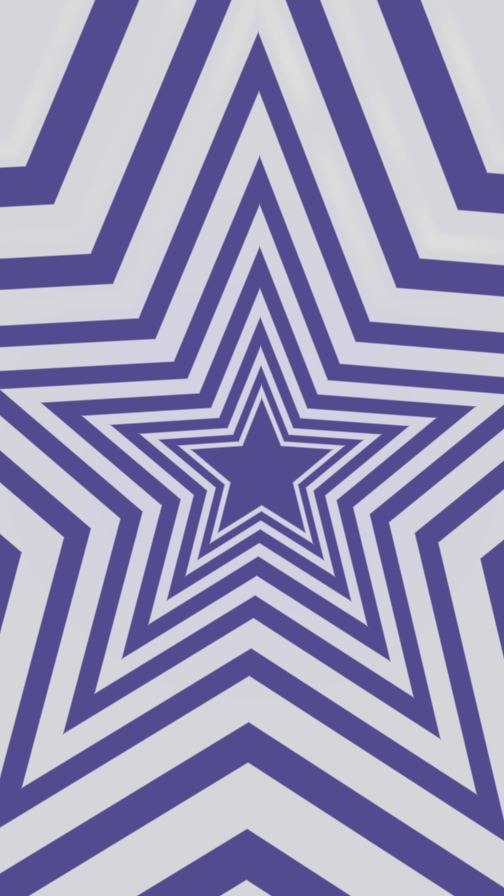
Write a Shadertoy shader that draws this background.

```glsl
// Nested five-pointed stars in violet and pale grey, widening outward from a solid centre.
const float PI = 3.14159265;
const float NOTCH = 0.44;  // inner corner radius relative to the tip radius
const int RINGS = 15;
const vec3 VIOLET = vec3(0.330, 0.290, 0.560);
const vec3 PALE = vec3(0.838, 0.836, 0.854);
const vec3 LILAC = vec3(0.830, 0.820, 0.885);
const vec3 CREAM = vec3(0.875, 0.875, 0.865);

// Tip radii of successive stars, in canvas heights
const float RADII[RINGS] = float[RINGS](
    0.083, 0.098, 0.120, 0.142, 0.175, 0.208, 0.255, 0.303,
    0.358, 0.432, 0.499, 0.612, 0.710, 0.872, 0.996);

float hash(vec2 p) {
    return fract(sin(dot(p, vec2(41.3, 289.1))) * 43758.5);
}

float valueNoise(vec2 p) {
    vec2 cell = floor(p);
    vec2 f = fract(p);
    f = f * f * (3.0 - 2.0 * f);
    float low = mix(hash(cell), hash(cell + vec2(1, 0)), f.x);
    float high = mix(hash(cell + vec2(0, 1)), hash(cell + vec2(1, 1)), f.x);
    return mix(low, high, f.y);
}

// Signed distance to the star's edge lines; positive tilt is clockwise
float starDistance(vec2 p, float radius, float tilt) {
    float sector = PI / 5.0;
    float angle = atan(p.x, p.y) - tilt;
    angle = abs(mod(angle + sector, 2.0 * sector) - sector);
    vec2 folded = length(p) * vec2(sin(angle), cos(angle));
    vec2 tip = vec2(0.0, radius);
    vec2 edge = NOTCH * radius * vec2(sin(sector), cos(sector)) - tip;
    return dot(folded - tip, normalize(vec2(-edge.y, edge.x)));
}

// Centres drift slightly as the stars grow
vec2 starCentre(float radius) {
    return vec2(mix(0.013, 0.0, min(radius * 2.0, 1.0)), -0.0258 - 0.018 * radius);
}

void mainImage(out vec4 fragColor, in vec2 fragCoord) {
    vec2 p = (fragCoord - 0.5 * iResolution.xy) / iResolution.y;
    float soft = max(0.0013, 0.8 / iResolution.y);

    // Paper tone: cooler around the centre, brushed streaks near the top
    vec3 paper = mix(LILAC, PALE, smoothstep(0.08, 0.35, length(p)));
    float brush = smoothstep(0.1, 0.25, p.y) * valueNoise(p * 14.0);
    vec3 color = paper;

    // Paint from the largest star inward, alternating colours
    for (int i = RINGS - 1; i >= 0; i--) {
        float radius = RADII[i];
        float tilt = 0.014 * smoothstep(0.05, 0.4, radius);
        float d = starDistance(p - starCentre(radius), radius, tilt);
        bool isViolet = i % 2 == 0;
        if (isViolet && i >= 10) {
            float streak = smoothstep(0.014, 0.004, abs(d - 0.02));
            color = mix(color, CREAM, streak * brush);
        }
        color = mix(color, isViolet ? VIOLET : paper, smoothstep(soft, -soft, d));
    }
    fragColor = vec4(color, 1.0);
}
```
